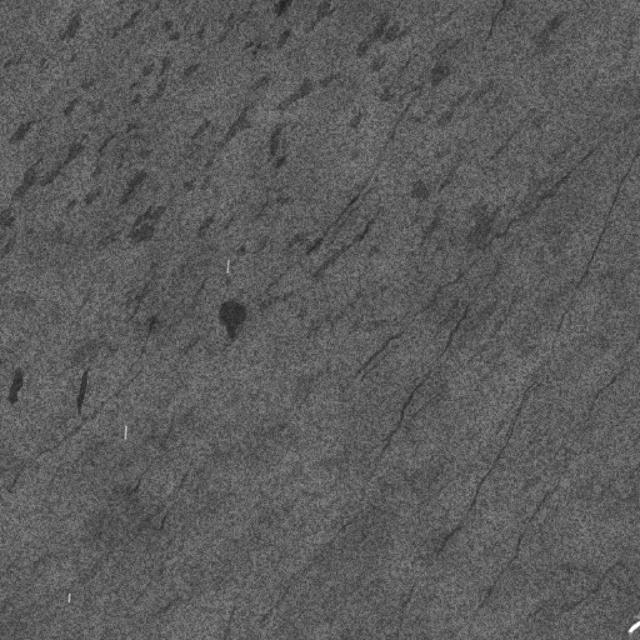
This texture is drawn by a WebGL 1 fragment shader. Its source:

```glsl
precision highp float;
// Grey, speckled radar-like terrain crossed by dark diagonal faults.
// Layers: broad mottling, bent fault lines, scattered short cracks, flecks,
// a few dark pools and bright glints, all under fine grain.
uniform vec2 u_resolution;

float hash(vec2 p) {
  vec3 q = fract(p.xyx * 0.1031);
  q += dot(q, q.yzx + 33.33);
  return fract((q.x + q.y) * q.z);
}

float noise(vec2 p) {
  vec2 i = floor(p), f = fract(p);
  f = f * f * (3.0 - 2.0 * f);
  return mix(mix(hash(i), hash(i + vec2(1, 0)), f.x),
             mix(hash(i + vec2(0, 1)), hash(i + vec2(1, 1)), f.x), f.y);
}

float fbm(vec2 p) {
  float sum = 0.0, amp = 0.53;
  for (int i = 0; i < 4; i++) {
    sum += amp * noise(p);
    p = mat2(0.8, 0.6, -0.6, 0.8) * p * 2.03 + 17.3;
    amp *= 0.5;
  }
  return sum;
}

// Soft line from a to b, bowed sideways by bend
float crack(vec2 p, vec2 a, vec2 b, float bend, float width) {
  vec2 d = b - a, r = p - a;
  float h = clamp(dot(r, d) / dot(d, d), 0.0, 1.0);
  vec2 side = normalize(vec2(-d.y, d.x));
  float dist = length(r - d * h - side * bend * 4.0 * h * (1.0 - h));
  return 1.0 - smoothstep(0.0, width, dist);
}

// Ellipse with a soft edge, turned by angle
float pool(vec2 p, vec2 centre, vec2 radius, float angle) {
  float c = cos(angle), s = sin(angle);
  vec2 q = mat2(c, -s, s, c) * (p - centre);
  return 1.0 - smoothstep(0.8, 1.15, length(q / radius));
}

float longFaults(vec2 p) {
  float f = crack(p, vec2(0.54, 0.39), vec2(1.0, 0.825), 0.01, 0.0045);
  f = max(f, crack(p, vec2(0.545, 0.19), vec2(0.83, 0.67), 0.008, 0.0045));
  f = max(f, 0.7 * crack(p, vec2(0.40, 0.02), vec2(0.545, 0.19), 0.0, 0.004));
  f = max(f, crack(p, vec2(0.73, 0.19), vec2(1.0, 0.79), -0.01, 0.004));
  f = max(f, 0.9 * crack(p, vec2(0.62, 0.0), vec2(0.73, 0.19), 0.015, 0.004));
  f = max(f, 0.8 * crack(p, vec2(0.73, 0.0), vec2(1.0, 0.49), 0.0, 0.004));
  f = max(f, 0.8 * crack(p, vec2(0.40, 0.53), vec2(0.66, 0.87), -0.02, 0.005));
  f = max(f, 0.7 * crack(p, vec2(0.0, 0.26), vec2(0.32, 0.56), -0.035, 0.004));
  return max(f, 0.5 * crack(p, vec2(0.2, 0.04), vec2(0.5, 0.4), 0.0, 0.004));
}

float shortCracks(vec2 p) {
  float f = 0.0;
  for (int i = 0; i < 44; i++) {
    float k = float(i);
    vec2 start = vec2(hash(vec2(k, 3.0)), hash(vec2(k, 11.0)));
    float angle = mix(0.65, 1.35, hash(vec2(k, 23.0)));
    float reach = mix(0.03, 0.15, hash(vec2(k, 37.0)));
    vec2 end = start + reach * vec2(cos(angle), sin(angle));
    float bend = 0.1 * reach * (hash(vec2(k, 53.0)) - 0.5);
    float strength = mix(0.35, 0.9, hash(vec2(k, 71.0)));
    f = max(f, strength * crack(p, start, end, bend, 0.0045));
  }
  return f;
}

void main() {
  vec2 p = gl_FragCoord.xy / u_resolution;

  // Wobble that makes every outline irregular
  vec2 coarse = vec2(noise(p * 16.0), noise(p * 16.0 + 41.0)) - 0.5;
  vec2 fine = vec2(noise(p * 75.0), noise(p * 75.0 + 83.0)) - 0.5;
  vec2 w = p + 0.014 * coarse + 0.007 * fine;

  // Coordinates along and across the prevailing fault direction
  vec2 grainwise = mat2(0.66, -0.75, 0.75, 0.66) * p;

  // Broad mottling
  float tone = 0.368 + 0.07 * (fbm(p * 5.0) - 0.5);
  tone += 0.09 * (fbm(grainwise * vec2(14.0, 26.0) + 9.0) - 0.5);

  // Faults fade in and out along their length, with a faint dark halo
  float presence = mix(0.4, 1.0, smoothstep(0.25, 0.65, noise(p * 28.0 + 5.0)));
  float faults = max(longFaults(w), shortCracks(w));
  tone -= 0.12 * faults * presence;
  tone -= 0.018 * crack(w, vec2(0.56, 0.2), vec2(1.0, 0.8), 0.03, 0.12);

  // Broken flecks, densest in the upper left
  float rough = 1.0 - smoothstep(0.2, 0.65, length((p - vec2(0.28, 0.86)) * vec2(0.8, 1.2)));
  float fleck = fbm(grainwise * vec2(26.0, 60.0) + 0.8 * coarse);
  tone -= 0.11 * smoothstep(0.6, 0.74, fleck) * mix(0.35, 1.0, rough);

  // Dark pools
  float pools = pool(w, vec2(0.361, 0.508), vec2(0.021, 0.020), 0.3);
  pools = max(pools, pool(w, vec2(0.359, 0.484), vec2(0.008, 0.019), 0.0));
  pools = max(pools, pool(w, vec2(0.027, 0.392), vec2(0.008, 0.029), -0.2));
  pools = max(pools, pool(w, vec2(0.132, 0.388), vec2(0.005, 0.040), -0.2));
  pools = max(pools, 0.7 * pool(w, vec2(0.381, 0.612), vec2(0.007, 0.009), 0.0));
  tone = mix(tone, 0.2, 0.92 * pools);

  // Speckle, weaker where the ground is dark
  float speckle = 0.155 * (noise(p * 512.0 - 0.5) - 0.5) + 0.12 * (noise(p * 256.0 + 7.0) - 0.5);
  float grey = tone + speckle * clamp(tone / 0.36, 0.4, 1.1);

  // Bright glints
  float glint = 0.35 * crack(p, vec2(0.196, 0.315), vec2(0.197, 0.333), 0.0, 0.003);
  glint += 0.4 * crack(p, vec2(0.108, 0.060), vec2(0.109, 0.071), 0.0, 0.003);
  glint += 0.25 * crack(p, vec2(0.356, 0.575), vec2(0.357, 0.592), 0.0, 0.003);
  glint += 0.8 * crack(w, vec2(0.985, 0.010), vec2(0.997, 0.022), 0.002, 0.006);
  glint += 0.25 * crack(w, vec2(0.990, 0.032), vec2(1.0, 0.050), 0.0, 0.006);

  gl_FragColor = vec4(vec3(clamp(grey + glint, 0.0, 1.0)), 1.0);
}
```
